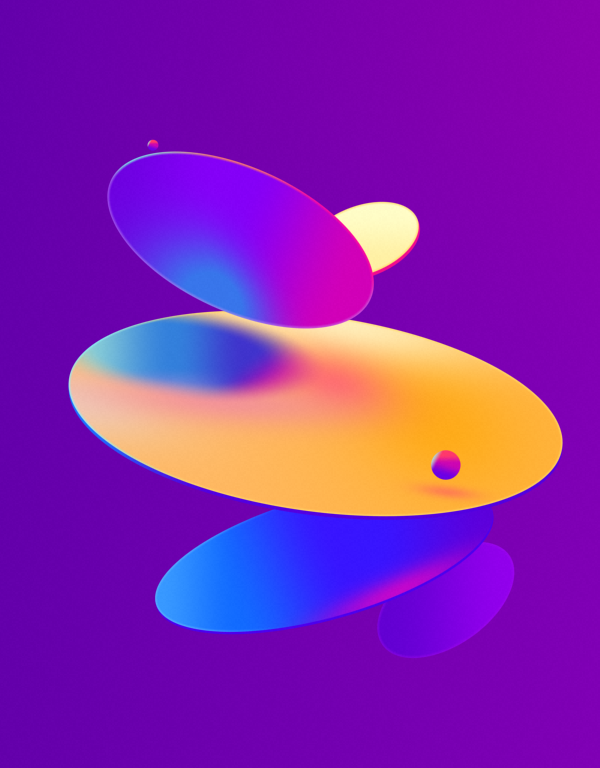
Give the GLSL for this background, as a WebGL 1 fragment shader.

```glsl
precision highp float;
// Glossy tilted discs and two small beads floating over a violet backdrop.
// Each disc is a rotated ellipse distance over a darker, offset copy for its
// thickness; soft gaussian pools of colour and thin rims give the iridescence.

uniform vec2 u_resolution;

const float ASPECT = 1.28;

float hash(vec2 p) {
  return fract(sin(dot(p, vec2(12.9898, 78.233))) * 43758.5453);
}

// Position in the unit frame of an ellipse with given centre, radii and angle.
vec2 toLocal(vec2 p, vec2 centre, vec2 radii, float angle) {
  float c = cos(angle), s = sin(angle);
  p -= centre;
  return vec2(c * p.x + s * p.y, c * p.y - s * p.x) / radii;
}

// Approximate signed distance to an ellipse.
float ellipse(vec2 p, vec2 centre, vec2 radii, float angle) {
  vec2 q = toLocal(p, centre, radii, angle);
  float k = length(q);
  return k * (k - 1.0) / max(length(q / radii), 0.001);
}

// Soft elliptical pool of light.
float pool(vec2 p, vec2 centre, vec2 radii, float angle) {
  vec2 q = toLocal(p, centre, radii, angle);
  return exp(-dot(q, q));
}

float fill(float d, float aa) {
  return 1.0 - smoothstep(-aa, aa, d);
}

float rim(float d, float width) {
  return smoothstep(-width, 0.0, d);
}

vec3 backdrop(vec2 p) {
  vec3 col = mix(vec3(0.39, 0.0, 0.67), vec3(0.50, 0.0, 0.71), p.x);
  return col + vec3(0.05, 0.0, -0.02) * smoothstep(0.5, 1.28, p.y) * p.x;
}

vec3 violetDisc(vec2 p, float d) {
  vec3 col = mix(vec3(0.38, 0.0, 0.84), vec3(0.58, 0.0, 0.95), smoothstep(0.64, 0.85, p.x));
  return mix(col, vec3(0.66, 0.05, 0.96), 0.4 * rim(d, 0.006));
}

vec3 blueDisc(vec2 p, float d) {
  vec3 col = mix(vec3(0.22, 0.60, 1.0), vec3(0.07, 0.42, 1.0), smoothstep(0.26, 0.40, p.x));
  col = mix(col, vec3(0.22, 0.08, 1.0), smoothstep(0.36, 0.58, p.x + 0.35 * (p.y - 0.33)));
  col = mix(col, vec3(0.36, 0.0, 0.86), smoothstep(0.62, 0.82, p.x));
  col = mix(col, vec3(0.82, 0.02, 0.78), 0.9 * pool(p, vec2(0.665, 0.295), vec2(0.14, 0.026), 0.42));
  return mix(col, vec3(0.45, 0.75, 1.0), 0.5 * rim(d, 0.005) * (1.0 - smoothstep(0.3, 0.5, p.x)));
}

vec3 creamDisc(vec2 p, float d) {
  vec3 col = mix(vec3(1.0, 0.94, 0.64), vec3(1.0, 0.99, 0.78), smoothstep(0.84, 0.93, p.y));
  return mix(col, vec3(1.0, 0.82, 0.35), 0.6 * rim(d, 0.005));
}

vec3 amberDisc(vec2 p, float d) {
  vec3 col = mix(vec3(1.0, 0.72, 0.38), vec3(1.0, 0.70, 0.24), smoothstep(0.3, 0.8, p.x));
  col = mix(col, vec3(1.0, 0.67, 0.06), 0.9 * pool(p, vec2(0.72, 0.58), vec2(0.14, 0.09), -0.5));
  col = mix(col, vec3(0.94, 0.80, 0.70), pool(p, vec2(0.12, 0.61), vec2(0.18, 0.065), -0.2));
  col = mix(col, vec3(1.0, 0.93, 0.72), pool(p, vec2(0.56, 0.742), vec2(0.27, 0.055), -0.16));
  col = mix(col, vec3(1.0, 0.36, 0.46), 0.8 * pool(p, vec2(0.555, 0.643), vec2(0.10, 0.046), -0.25));
  col = mix(col, vec3(0.94, 0.53, 0.66), 0.75 * pool(p, vec2(0.37, 0.612), vec2(0.21, 0.038), -0.08));
  // Reflected shadow running from teal through blue to magenta.
  vec3 shade = mix(vec3(0.55, 0.82, 0.84), vec3(0.20, 0.50, 0.86), smoothstep(0.13, 0.29, p.x));
  shade = mix(shade, vec3(0.25, 0.20, 0.80), smoothstep(0.29, 0.41, p.x));
  shade = mix(shade, vec3(0.75, 0.03, 0.70), smoothstep(0.40, 0.51, p.x + 1.2 * (0.675 - p.y)));
  shade = mix(shade, vec3(0.74, 0.55, 0.82), 0.8 * smoothstep(0.67, 0.62, p.y) * smoothstep(0.42, 0.26, p.x));
  float reach = length(toLocal(p, vec2(0.30, 0.692), vec2(0.225, 0.071), -0.13));
  col = mix(col, shade, 1.0 - smoothstep(0.62, 1.12, reach));
  // Contact shade below the bead.
  col = mix(col, vec3(1.0, 0.42, 0.36), 0.7 * pool(p, vec2(0.745, 0.460), vec2(0.048, 0.010), -0.12));
  vec3 edge = mix(vec3(0.55, 0.95, 1.0), vec3(1.0, 0.86, 0.42), smoothstep(0.14, 0.35, p.x));
  return mix(col, edge, 0.7 * rim(d, 0.005));
}

vec3 topDisc(vec2 p, float d) {
  vec3 col = mix(vec3(0.43, 0.0, 0.88), vec3(0.52, 0.0, 0.97), smoothstep(0.18, 0.36, p.x));
  col = mix(col, vec3(0.82, 0.0, 0.72), smoothstep(0.38, 0.61, p.x + 0.35 * (0.88 - p.y)));
  float glow = pool(p, vec2(0.36, 0.785), vec2(0.125, 0.088), -0.4);
  glow *= 1.0 - smoothstep(0.37, 0.50, p.x + 0.5 * (p.y - 0.80));
  col = mix(col, vec3(0.22, 0.46, 0.92), min(1.2 * glow, 1.0));
  vec3 edge = mix(vec3(0.50, 0.90, 0.90), vec3(1.0, 0.50, 0.40), smoothstep(0.22, 0.38, p.x));
  edge = mix(edge, vec3(1.0, 0.05, 0.62), smoothstep(0.40, 0.54, p.x));
  float upper = smoothstep(-0.1, 0.35, toLocal(p, vec2(0.401, 0.880), vec2(0.238, 0.120), -0.43).y);
  edge = mix(vec3(0.78, 0.55, 0.95), edge, upper);
  return mix(col, edge, rim(d, 0.006) * mix(0.5, 0.95, upper));
}

vec3 bead(vec2 q) {
  vec3 col = mix(vec3(0.42, 0.0, 0.90), vec3(0.80, 0.02, 0.70), smoothstep(-0.8, 0.2, q.y + 0.3 * q.x));
  col = mix(col, vec3(1.0, 0.22, 0.42), smoothstep(0.1, 0.7, q.y));
  return mix(col, vec3(0.72, 0.82, 0.80), smoothstep(0.55, 1.0, dot(q, vec2(-0.88, 0.47))));
}

void main() {
  vec2 p = gl_FragCoord.xy / u_resolution * vec2(1.0, ASPECT);
  float aa = 0.8 / u_resolution.x;
  vec3 col = backdrop(p);

  // Lower discs, behind the amber one.
  float d = ellipse(p, vec2(0.743, 0.280), vec2(0.1295, 0.075), 0.617);
  col = mix(col, violetDisc(p, d), 0.9 * fill(d, aa));
  vec2 blueCentre = vec2(0.540, 0.352), blueRadii = vec2(0.291, 0.101);
  d = ellipse(p, blueCentre + vec2(0.001, -0.004), blueRadii, 0.274);
  col = mix(col, vec3(0.30, 0.0, 0.93), fill(d, aa));
  d = ellipse(p, blueCentre, blueRadii, 0.274);
  col = mix(col, blueDisc(p, d), fill(d, aa));

  // Cream disc with a pink side.
  vec2 creamCentre = vec2(0.603, 0.880), creamRadii = vec2(0.099, 0.057);
  d = ellipse(p, creamCentre + vec2(0.002, -0.005), creamRadii, 0.356);
  col = mix(col, vec3(0.95, 0.05, 0.55), fill(d, aa));
  d = ellipse(p, creamCentre, creamRadii, 0.356);
  col = mix(col, creamDisc(p, d), fill(d, aa));

  // Large amber disc with a blue side.
  vec2 amberCentre = vec2(0.526, 0.591), amberRadii = vec2(0.415, 0.163);
  d = ellipse(p, amberCentre + vec2(0.0, -0.006), amberRadii, -0.139);
  vec3 side = mix(vec3(0.10, 0.45, 1.0), vec3(0.32, 0.0, 0.88), smoothstep(0.12, 0.35, p.x));
  col = mix(col, side, fill(d, aa));
  d = ellipse(p, amberCentre, amberRadii, -0.139);
  col = mix(col, amberDisc(p, d), fill(d, aa));

  // Upper violet disc.
  d = ellipse(p, vec2(0.401, 0.880), vec2(0.238, 0.120), -0.43);
  col = mix(col, topDisc(p, d), fill(d, aa));

  // Beads, then a faint grain.
  for (int i = 0; i < 2; i++) {
    float k = float(i);
    float radius = mix(0.0245, 0.009, k);
    vec2 q = (p - mix(vec2(0.743, 0.505), vec2(0.255, 1.038), k)) / radius;
    col = mix(col, bead(q), fill((length(q) - 1.0) * radius, aa));
  }
  col += 0.012 * (hash(floor(p * 400.0)) - 0.5);
  gl_FragColor = vec4(clamp(col, 0.0, 1.0), 1.0);
}
```
